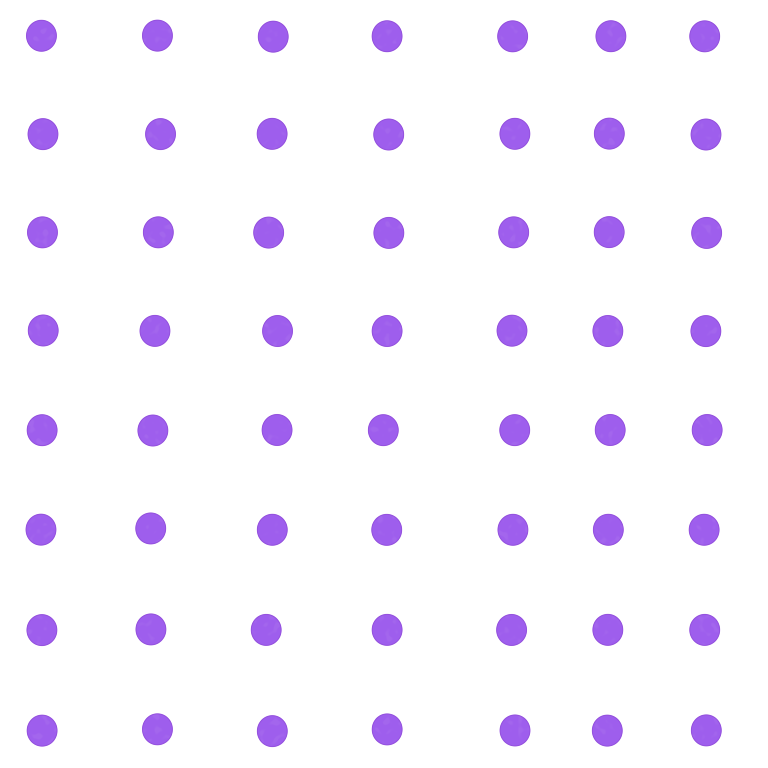
Give the GLSL for this pattern, as a Shadertoy shader.

```glsl
// Seven by eight purple dots on white, unevenly spaced and slightly nudged by hand.

vec2 hash2(vec2 p) {
    vec3 q = fract(p.xyx * vec3(0.1031, 0.1030, 0.0973));
    q += dot(q, q.yzx + 33.33);
    return fract((q.xx + q.yz) * q.zy) * 2.0 - 1.0;
}

float gradientNoise(vec2 p) {
    vec2 i = floor(p), f = fract(p);
    vec2 u = f * f * (3.0 - 2.0 * f);
    float a = dot(hash2(i), f);
    float b = dot(hash2(i + vec2(1, 0)), f - vec2(1, 0));
    float c = dot(hash2(i + vec2(0, 1)), f - vec2(0, 1));
    float d = dot(hash2(i + 1.0), f - 1.0);
    return mix(mix(a, b, u.x), mix(c, d, u.x), u.y);
}

// Four wide columns, then three tighter ones; rows close up towards the top.
vec2 dotCenter(float col, float row) {
    float x = col < 3.5 ? 0.0555 + 0.1495 * col : 0.6675 + 0.1258 * (col - 4.0);
    float y = 0.049 + 0.1312 * row - 0.0003 * row * row;

    // Cubing keeps most nudges tiny; the inner left columns drift the most.
    vec2 nudge = hash2(vec2(col, row) + 7.0);
    float looseness = col > 0.5 && col < 3.5 ? 1.0 : 0.4;
    return vec2(x, y) + nudge * nudge * nudge * vec2(0.009, 0.002) * looseness;
}

void mainImage(out vec4 fragColor, in vec2 fragCoord) {
    vec2 uv = fragCoord / iResolution.xy;
    float pixel = 1.0 / min(iResolution.x, iResolution.y);

    // Signed distance to the nearest dot, a little taller than wide
    float dist = 1.0;
    for (int row = 0; row < 8; row++) {
        for (int col = 0; col < 7; col++) {
            vec2 offset = uv - dotCenter(float(col), float(row));
            dist = min(dist, length(offset * vec2(1.02, 0.985)) - 0.0205);
        }
    }

    // Faintly mottled fill with a thin darker rim
    float mottle = smoothstep(0.1, 0.4, gradientNoise(uv * 110.0));
    vec3 ink = mix(vec3(0.62, 0.37, 0.93), vec3(0.64, 0.40, 0.93), mottle);
    float rim = smoothstep(-0.0016 - 0.5 * pixel, -0.0004, dist);
    ink = mix(ink, vec3(0.56, 0.29, 0.84), 0.7 * rim);

    float coverage = 1.0 - smoothstep(-0.6 * pixel, 0.6 * pixel, dist);
    fragColor = vec4(mix(vec3(1.0), ink, coverage), 1.0);
}
```
